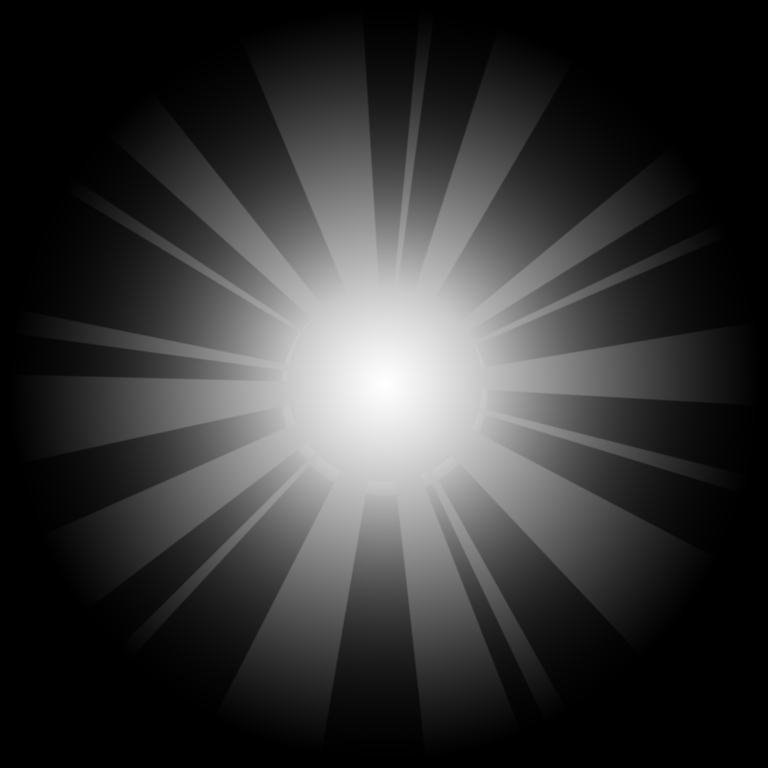
Write a WebGL 1 fragment shader that draws this background.

```glsl
precision highp float;
// A white burst of light on black: a soft round glow crossed by wedge-shaped beams.
// Two radial falloffs, one for lit beams and one for the gaps between them,
// are mixed by an angular beam mask; an off-centre halo lifts the gaps at the lower rim.

uniform vec2 u_resolution;

const vec2 CENTRE = vec2(0.001, 0.0);      // offset from the canvas middle
const float BURST_RADIUS = 0.49;           // where the beams fade out
const float BEAM_EASE = 0.4;               // 0 is a linear fade, 1 an eased one
const float GAP_START = 0.12;              // gaps start to darken here
const float GAP_SCALE = 0.29;
const float GAP_CURVE = 1.4;
const float CORE_RADIUS = 0.127;           // disc that covers the halo
const float HALO_RADIUS = 0.1345;
const vec2 HALO_OFFSET = vec2(-0.001, -0.011);
const float HALO_LIFT = 0.022;             // extra light on the uncovered rim
const float EDGE_SOFTNESS = 0.0016;

// Beam directions in degrees, one row per family: needle, mixed, medium, broad
const mat4 BEAM_ANGLES = mat4(
    24.5, 83.5, 147.7, 344.4,
    35.8, 133.3, 170.4, 297.3,
    3.1, 66.0, 185.4, 210.5,
    103.0, 251.6, 283.8, 322.8);
const mat4 BEAM_HALF_WIDTHS = mat4(
    1.15, 1.1, 1.1, 1.4,
    3.85, 4.75, 1.85, 1.85,
    6.4, 6.3, 6.85, 6.65,
    9.6, 8.65, 7.55, 9.5);
const vec2 LONE_NEEDLE = vec2(226.0, 1.2); // angle, half width

// Signed arc distance inside four beams, in canvas units
vec4 beamDepth(float angle, float radius, vec4 centres, vec4 halfWidths) {
    vec4 away = abs(mod(angle - centres + 180.0, 360.0) - 180.0);
    return radians(halfWidths - away) * radius;
}

float beamMask(vec2 p, float soft) {
    float angle = degrees(atan(p.y, p.x));
    float radius = length(p);
    float depth = beamDepth(angle, radius, vec4(LONE_NEEDLE.x), vec4(LONE_NEEDLE.y)).x;
    for (int i = 0; i < 4; i++) {
        vec4 d = beamDepth(angle, radius, BEAM_ANGLES[i], BEAM_HALF_WIDTHS[i]);
        depth = max(depth, max(max(d.x, d.y), max(d.z, d.w)));
    }
    return smoothstep(-soft, soft, depth);
}

float discMask(vec2 p, float radius, float soft) {
    return 1.0 - smoothstep(-soft, soft, length(p) - radius);
}

void main() {
    float shortSide = min(u_resolution.x, u_resolution.y);
    float soft = max(EDGE_SOFTNESS, 0.75 / shortSide);
    vec2 p = (gl_FragCoord.xy - 0.5 * u_resolution) / shortSide - CENTRE;
    float radius = length(p) + 0.00001;

    // Radial falloffs
    float fade = max(1.0 - radius / BURST_RADIUS, 0.0);
    float beamLight = mix(fade, smoothstep(0.0, 1.0, fade), BEAM_EASE);
    float gapDepth = max(radius - GAP_START, 0.00001) / GAP_SCALE;
    float gapLight = beamLight * exp(-pow(gapDepth, GAP_CURVE));

    // Rim of the halo that the core leaves uncovered, seen only in the gaps
    float rim = discMask(p - HALO_OFFSET, HALO_RADIUS, soft);
    rim *= 1.0 - discMask(p, CORE_RADIUS, soft);
    gapLight += HALO_LIFT * rim;

    float light = mix(gapLight, beamLight, beamMask(p, soft));
    gl_FragColor = vec4(vec3(light), 1.0);
}
```
